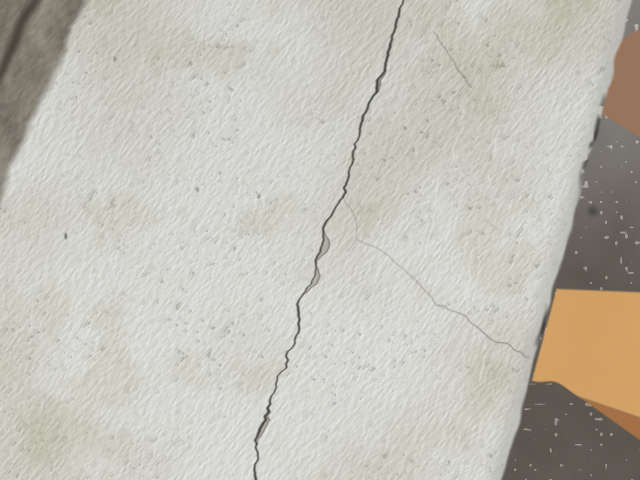
This texture is drawn by a Shadertoy shader. Its source:

```glsl
// A cracked concrete slab seen at a slant, with a worn groove at upper left
// and a grey floor with cardboard boxes beyond its right edge. Streaked noise
// makes the grain; polylines bent by noise make the cracks.
const vec2 mainCrack[15] = vec2[15](
  vec2(.53, 0), vec2(.535, .08), vec2(.549, .123), vec2(.578, .201), vec2(.613, .288),
  vec2(.625, .366), vec2(.653, .427), vec2(.665, .479), vec2(.677, .535), vec2(.715, .589),
  vec2(.726, .653), vec2(.753, .74), vec2(.79, .832), vec2(.816, .905), vec2(.84, 1));
const vec2 branch[10] = vec2[10](
  vec2(.715, .589), vec2(.743, .54), vec2(.743, .502), vec2(.799, .476), vec2(.851, .431),
  vec2(.911, .366), vec2(.972, .337), vec2(1.024, .293), vec2(1.062, .281), vec2(1.101, .253));
const vec4 scratches[7] = vec4[7](
  vec4(.966, .774, .938, .655), vec4(.913, .62, .904, .54), vec4(.904, .54, .877, .446),
  vec4(1.037, .724, 1.014, .6), vec4(.98, .445, .972, .355), vec4(.816, .3, .806, .215),
  vec4(1.012, .29, .998, .185));
const vec3 pits[4] = vec3[4](vec3(.137, .508, .007), vec3(.54, .592, .006),
  vec3(.411, .605, .007), vec3(.24, .878, .006));

float hash(vec2 p) {
  p = fract(p * vec2(.1031, .1137));
  p += dot(p, p.yx + 33.33);
  return fract((p.x + p.y) * p.x * 7.31);
}
float noise(vec2 p) {
  vec2 i = floor(p), f = fract(p);
  f = f * f * (3. - 2. * f);
  return mix(mix(hash(i), hash(i + vec2(1, 0)), f.x),
             mix(hash(i + vec2(0, 1)), hash(i + 1.), f.x), f.y);
}
float fbm(vec2 p) {
  float sum = 0., gain = .5;
  for (int i = 0; i < 5; i++, gain *= .5) {
    sum += gain * noise(p);
    p = mat2(1.6, 1.2, -1.2, 1.6) * p + 17.;
  }
  return sum;
}
float segment(vec2 p, vec2 a, vec2 b) {
  vec2 ab = b - a;
  return length(p - a - ab * clamp(dot(p - a, ab) / dot(ab, ab), 0., 1.));
}
// Soft step from outside (0) to inside (1)
float cover(float d, float blur) {
  float s = blur + .7 / iResolution.y;
  return smoothstep(-s, s, d);
}
float stroke(float d, float w) { return cover(w - abs(d), .0012); }
float bump(float x, float center, float w) { return 1. - smoothstep(0., w, abs(x - center)); }
float grain(vec2 p) {
  vec2 q = mat2(.8, .6, -.6, .8) * p;
  return .65 * noise(q * vec2(210, 75)) + .35 * noise(q * vec2(370, 150) + 40.);
}

vec3 concrete(vec2 p) {
  float g = grain(p);
  vec3 col = mix(vec3(.785, .78, .74), vec3(.835, .838, .818), smoothstep(.25, .68, fbm(p * 4.)));
  col += .018 * (.5 - smoothstep(.2, .9, p.y)) + .11 * (g - grain(p + vec2(.004, -.002)));
  col -= .15 * smoothstep(.68, .88, g) * smoothstep(.2, .6, fbm(p * 7. + 9.));
  col -= vec3(.03, .035, .055) * smoothstep(.55, .75, fbm(p * 9. + 31.));
  for (int i = 0; i < 4; i++) {
    float d = length((p - pits[i].xy + .004 * (noise(p * 150.) - .5)) * vec2(1.2, .8));
    col = mix(col, vec3(.4, .39, .37), (i == 0 ? .85 : .45) * (1. - smoothstep(.002, pits[i].z, d)));
  }
  return col;
}

vec3 addCracks(vec3 col, vec2 p) {
  // Pale scratches and hairline cracks
  vec2 q = p + .007 * (vec2(noise(p * 55.), noise(p * 55. + 80.)) - .5);
  for (int i = 0; i < 7; i++)
    col = mix(col, vec3(.9, .9, .88), .65 * smoothstep(.15, .5, noise(p * 45.))
      * stroke(segment(q, scratches[i].xy, scratches[i].zw), .0016));
  float hair = min(segment(q, branch[2], vec2(.722, .48)), segment(q, vec2(.903, .931), vec2(.98, .82)));
  for (int i = 0; i < 9; i++) hair = min(hair, segment(q, branch[i], branch[i + 1]));
  float fade = mix(.35, .65, smoothstep(.8, 1.08, p.x));
  col = mix(col, vec3(.48, .47, .45), fade * stroke(hair, .0014));
  // Main crack, which parts into two strands in places
  float x = mainCrack[0].x;
  for (int i = 0; i < 14; i++) {
    vec2 a = mainCrack[i], b = mainCrack[i + 1];
    x = mix(x, b.x, clamp((p.y - a.y) / (b.y - a.y), 0., 1.));
  }
  x += .01 * (noise(vec2(p.y * 42., 3)) - .5) + .005 * (noise(vec2(p.y * 120., 8)) - .5);
  float d = (p.x - x) * .9;
  float gap = .014 * bump(p.y, .485, .04) + .011 * bump(p.y, .415, .04)
            + .009 * bump(p.y, .11, .05) + .006 * bump(p.y, .83, .04);
  col = mix(col, vec3(.62, .59, .53), .6 * cover(min(d, gap - d), .001));
  col = mix(col, vec3(.4, .38, .35), .75 * stroke(d - gap, .0012) * smoothstep(0., .004, gap));
  return mix(col, vec3(.22, .21, .2), .88 * stroke(d, .0008 + .0022 * noise(vec2(p.y * 28., 5))));
}

vec3 floorAndBoxes(vec2 p) {
  vec3 col = mix(vec3(.37, .345, .32), vec3(.5, .485, .465), smoothstep(.35, .85, p.y));
  col += .05 * (fbm(p * 14.) - .5) + .22 * smoothstep(.84, .92, noise(p * 95.));
  col = mix(col, vec3(.25), .7 * bump(length(p - vec2(1.235, .56)), 0., .018));
  // Upper box, then the shaded side and lit top of the lower one
  float upper = min(p.y - .757 + .62 * (p.x - 1.264), .94 - p.y + .6 * (p.x - 1.333));
  col = mix(col, vec3(.6, .455, .36), cover(upper, .002));
  float rim = .207 - .34 * (p.x - 1.108) + .014 * bump(p.x, 1.16, .05);
  float side = min(p.y - .185 + .71 * (p.x - 1.19), rim - p.y);
  col = mix(col, vec3(.64, .44, .28), cover(side, .002) * smoothstep(1.11, 1.16, p.x));
  float lid = min(min(p.y - rim, .398 - .04 * (p.x - 1.16) - p.y), p.x - 1.108 - .27 * (p.y - .207));
  return mix(col, vec3(.82, .63, .4) + .03 * (fbm(p * 9.) - .5), cover(lid, .002));
}

void mainImage(out vec4 fragColor, in vec2 fragCoord) {
  vec2 p = fragCoord / iResolution.y;
  vec3 col = addCracks(concrete(p), p);
  // Rounded right side of the slab, with dirt along its edge
  float edge = (1.047 + .269 * p.y - p.x) * .966 + .008 * (noise(p * 25.) - .5);
  col = mix(col, vec3(.71, .71, .69), .65 * (1. - smoothstep(.005, .045, edge)));
  float dirt = max(bump(p.y, .71, .16), bump(p.y, .32, .06)) * smoothstep(.2, .6, noise(p * 70.));
  col = mix(col, vec3(.24, .23, .22), dirt * (1. - smoothstep(.002, .013, edge)));
  col = mix(floorAndBoxes(p), col, cover(edge, .003));
  // Worn groove at upper left
  float groove = .397 * (p.y - .566) - .918 * p.x + .025 * (fbm(p * 16.) - .5) - .008;
  vec3 worn = mix(vec3(.38, .36, .32), vec3(.63, .61, .56), fbm(p * vec2(24, 14)) + .35 * (grain(p) - .5));
  float cleft = p.x - .068 + .42 * (1. - p.y) + .018 * (noise(p * 22.) - .5);
  worn = mix(worn, vec3(.23, .21, .18), .75 * bump(cleft, 0., .02));
  fragColor = vec4(clamp(mix(col, worn, smoothstep(-.008, .014, groove)), 0., 1.), 1);
}
```
